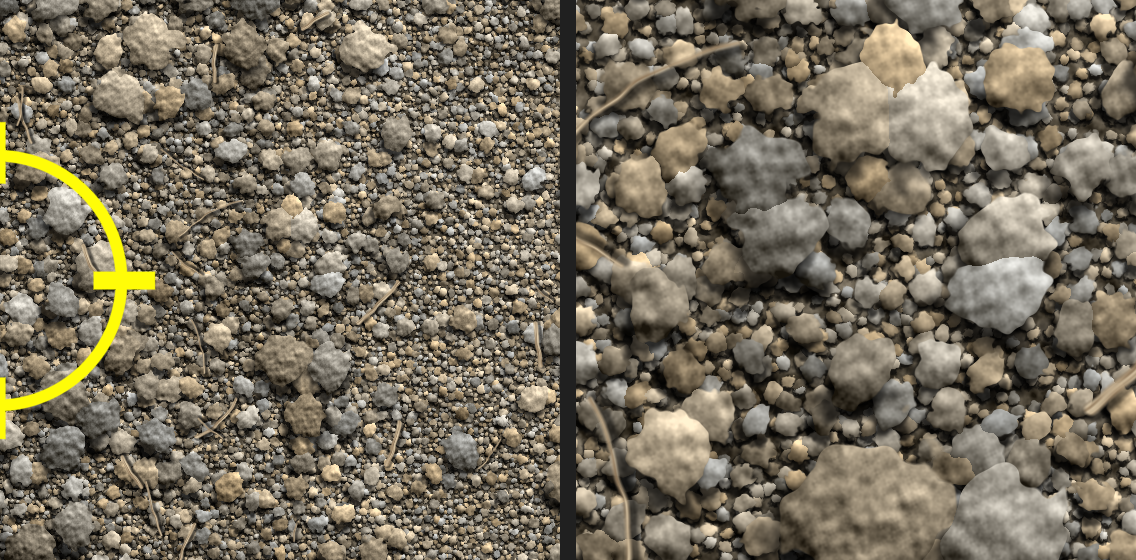
Left: the whole. Right: its middle third, enlarged.
Reproduce this texture procedurally as a WebGL 2 fragment shader.

```glsl
#version 300 es
precision highp float;

#define FINEST_GRAINS 110.0
#define LAYERS 5
#define LAYER_SCALE 0.58
#define LAYER_FILL 0.67
#define ROUGHNESS 0.85
#define SHADOW_DEPTH 0.72
#define STRAWS 20
#define EDGE 0.0016
#define RING_CENTER vec2(-0.006, 0.499)
#define RING_RADIUS 0.223
#define LIGHT normalize(vec3(0.3, 0.72, 0.55))
#define YELLOW vec3(1.0, 0.99, 0.03)

uniform vec2 u_resolution;
out vec4 fragColor;

float hash(vec2 p) {
    return fract(sin(dot(p, vec2(127.1, 311.7))) * 43758.55);
}

vec2 hash2(vec2 p) {
    return vec2(hash(p), hash(p + 57.3));
}

float noise(vec2 p) {
    vec2 i = floor(p), f = fract(p);
    f = f * f * (3.0 - 2.0 * f);
    return mix(mix(hash(i), hash(i + vec2(1, 0)), f.x),
               mix(hash(i + vec2(0, 1)), hash(i + 1.0), f.x), f.y);
}

float fbm(vec2 p) {
    float sum = 0.0, amp = 0.5;
    for (int i = 0; i < 4; i++) {
        sum += amp * noise(p);
        p = mat2(1.6, 1.2, -1.2, 1.6) * p + 7.7;
        amp *= 0.55;
    }
    return sum;
}

mat2 rotation(float a) {
    return mat2(cos(a), sin(a), -sin(a), cos(a));
}

// Tone to earth colour; warmth runs from blue-grey to ochre
vec3 earth(float tone, float warmth) {
    vec3 col = mix(vec3(0.10, 0.08, 0.045), vec3(0.94, 0.89, 0.80), clamp(tone, 0.0, 1.1));
    return col * mix(vec3(0.92, 0.98, 1.08), vec3(1.07, 0.99, 0.86), warmth);
}

// One layer of scattered lumps, each casting a shadow on what lies below
void addStones(vec2 p, float freq, float fill, float relief, inout vec3 col) {
    vec2 q = p * freq, cell = floor(q);
    float top = -1.0, shadow = 0.0, tone = 0.0, warmth = 0.0;
    for (int y = -1; y <= 1; y++)
    for (int x = -1; x <= 1; x++) {
        vec2 id = cell + vec2(x, y), seed = id + freq;
        vec2 center = id + 0.5 + 0.7 * (hash2(seed) - 0.5);
        float sparse = freq < 50.0 ? smoothstep(0.55, 0.9, center.x / freq) : 0.0;
        if (hash(seed + 11.9) > fill * (1.0 - 0.6 * sparse)) continue;

        float radius = mix(0.36, 0.64, hash(seed + 23.1));
        vec2 stretch = vec2(1.0, mix(0.95, 1.35, hash(seed + 31.7)));
        vec2 offset = q - center;
        vec2 d = rotation(6.283 * hash(seed + 5.3)) * offset * stretch / radius;
        float lump = 0.55 * (noise(d * 1.7 + seed * 3.1) - 0.5)
                   + 0.25 * (noise(d * 4.0 + seed) - 0.5);
        float dist = length(d) + lump;
        float below = length((offset + vec2(0.08, 0.20)) / radius) + lump;
        shadow = max(shadow, 1.0 - smoothstep(0.65, 1.25, below));

        if (1.0 - dist > top) {
            top = 1.0 - dist;
            vec3 normal = normalize(vec3(offset / radius, 0.35 + sqrt(max(1.0 - dist * dist, 0.0))));
            tone = (0.34 + 0.43 * dot(normal, LIGHT)) * mix(0.75, 1.3, hash(seed + 41.3));
            warmth = hash(seed + 47.9);
        }
    }
    col *= 1.0 - SHADOW_DEPTH * shadow;
    float soft = EDGE * freq * 1.5;
    col = mix(col, earth(tone + relief, warmth), smoothstep(-0.3 * soft, soft, top));
}

// Thin bent stalks with a narrow shadow
void addStraws(vec2 p, inout vec3 col) {
    for (int i = 0; i < STRAWS; i++) {
        vec2 seed = vec2(float(i) * 1.7, 8.3);
        vec2 d = rotation(-mix(0.5, 2.6, hash(seed + 3.0))) * 1.0 * (p - hash2(seed));
        float halfLength = mix(0.015, 0.065, hash(seed + 9.0));
        float width = mix(0.0012, 0.0042, pow(hash(seed + 15.0), 2.0));
        d.y += (hash(seed + 21.0) - 0.5) * 9.0 * d.x * d.x + 0.004 * (noise(d * 60.0) - 0.5);
        float beyond = max(abs(d.x) - halfLength, 0.0);
        float dist = length(vec2(beyond, d.y)) - width;
        float shade = length(vec2(beyond, d.y + 0.003)) - width;
        col *= 1.0 - 0.5 * (1.0 - smoothstep(0.0, 0.004, shade));
        float fibre = noise(vec2(d.x * 60.0, d.y * 700.0));
        vec3 straw = mix(vec3(0.60, 0.50, 0.38), vec3(0.95, 0.87, 0.73), fibre);
        col = mix(col, straw, 0.9 * (1.0 - smoothstep(-EDGE, EDGE, dist)));
    }
}

float box(vec2 p, vec2 halfSize) {
    vec2 d = abs(p) - halfSize;
    return length(max(d, 0.0)) + min(max(d.x, d.y), 0.0);
}

// Ring with a bar across each quarter point
float reticle(vec2 p) {
    p = abs(p - RING_CENTER);
    float ring = abs(length(p) - RING_RADIUS) - 0.0105;
    float bars = min(box(p - vec2(RING_RADIUS + 0.005, 0.0), vec2(0.055, 0.016)),
                     box(p - vec2(0.0, RING_RADIUS + 0.005), vec2(0.016, 0.055)));
    return min(ring, bars);
}

void main() {
    vec2 p = gl_FragCoord.xy / u_resolution.y;

    // Crumbly crust, embossed along the light
    float relief = ROUGHNESS * (fbm(p * 75.0) - fbm(p * 75.0 + vec2(0.15, 0.45)));
    relief += 0.22 * (fbm(p * 9.0) - 0.5) + 0.05 * smoothstep(0.3, 0.9, p.x);
    vec3 col = earth(0.26 + relief, 0.5);

    float freq = FINEST_GRAINS, fill = 0.95;
    for (int i = 0; i < LAYERS; i++) {
        addStones(p, freq, fill, relief, col);
        freq *= LAYER_SCALE;
        fill *= LAYER_FILL;
    }
    addStraws(p, col);

    float mark = 1.0 - smoothstep(-EDGE, EDGE, reticle(p));
    fragColor = vec4(mix(col, YELLOW, mark), 1.0);
}
```
